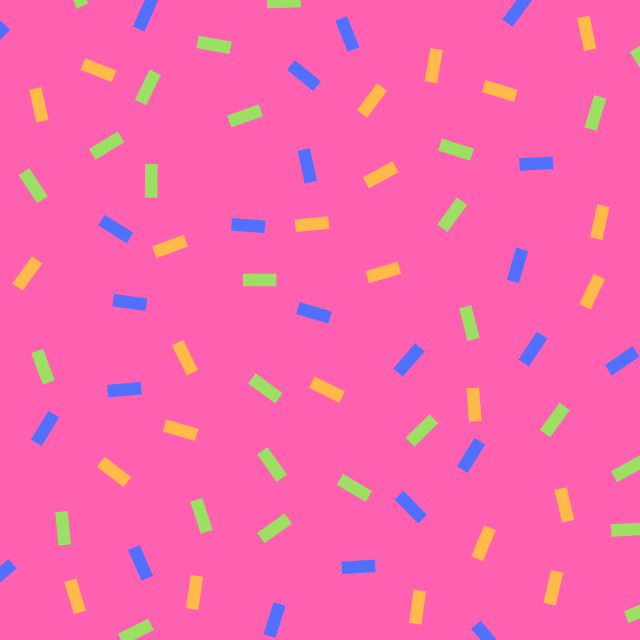
Give the GLSL for this pattern, as a Shadertoy shader.

```glsl
const vec3 PINK = vec3(1.00, 0.38, 0.69);
const vec3 GREEN = vec3(0.61, 0.88, 0.39);
const vec3 BLUE = vec3(0.32, 0.44, 1.00);
const vec3 ORANGE = vec3(1.00, 0.73, 0.29);

const float PI = 3.14159;
const vec2 SPACING = vec2(0.126, 0.113);     // column and row distance
const vec2 HALF_SIZE = vec2(0.0262, 0.0098); // half length and half width of a sprinkle
const float JITTER = 0.046;                  // full range of the random shift
const float GRID_TILT = 0.41;

// Three random values in 0..1 from a cell index, without sine
vec3 hash32(vec2 cell) {
    vec3 p = fract(cell.xyx * vec3(0.1031, 0.1030, 0.0973));
    p += dot(p, p.yxz + 33.33);
    return fract((p.xxy + p.yzz) * p.zyx);
}

vec2 rotate(vec2 p, float angle) {
    float c = cos(angle), s = sin(angle);
    return vec2(c * p.x - s * p.y, s * p.x + c * p.y);
}

// Signed distance to a sharp rectangle
float boxDistance(vec2 p, vec2 halfSize) {
    vec2 d = abs(p) - halfSize;
    return length(max(d, 0.0)) + min(max(d.x, d.y), 0.0);
}

// Every run of three cells in a row holds each colour once
vec3 sprinkleColor(vec2 cell) {
    float shift = floor(3.0 * hash32(vec2(floor(cell.x / 3.0), cell.y) + 71.0).x);
    float kind = mod(cell.x + shift, 3.0);
    return kind < 0.5 ? GREEN : kind < 1.5 ? BLUE : ORANGE;
}

// Scatters sprinkles on a staggered, jittered grid
vec3 sprinkles(vec2 p, float pixel) {
    vec3 color = PINK;
    float baseRow = floor(p.y / SPACING.y);
    for (int j = -1; j <= 1; j++) {
        float row = baseRow + float(j);
        float stagger = 0.5 * mod(row, 2.0);
        float baseColumn = floor(p.x / SPACING.x - stagger);
        for (int i = -1; i <= 1; i++) {
            vec2 cell = vec2(baseColumn + float(i), row);
            vec3 random = hash32(cell + 19.0);
            vec2 center = (cell + vec2(0.5 + stagger, 0.5)) * SPACING;
            center += (random.xy - 0.5) * JITTER;
            float d = boxDistance(rotate(p - center, random.z * PI), HALF_SIZE);
            float coverage = clamp(0.5 - d / pixel, 0.0, 1.0);
            color = mix(color, sprinkleColor(cell), coverage);
        }
    }
    return color;
}

void mainImage(out vec4 fragColor, in vec2 fragCoord) {
    float pixel = 1.0 / iResolution.y;
    vec2 p = rotate(fragCoord * pixel, GRID_TILT) + 2.0;
    fragColor = vec4(sprinkles(p, pixel), 1.0);
}
```
